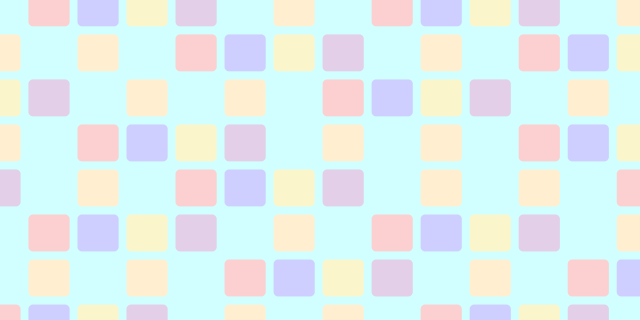
Give the GLSL for this pattern, as a Shadertoy shader.

```glsl
const vec3 BACKGROUND = vec3(0.82, 1.0, 1.0);
const vec3 ORANGE = vec3(1.0, 0.937, 0.816);

float roundedBox(vec2 p, vec2 halfSize, float radius) {
    vec2 q = abs(p) - halfSize + radius;
    return length(max(q, 0.0)) + min(max(q.x, q.y), 0.0) - radius;
}

// Each row cycles through a 7-tile run and a 9-tile run, shifted per row
vec3 tileColor(ivec2 cell) {
    int rowShift[8] = int[8](1, 4, 7, 11, 13, 1, 5, 9);
    vec3 runColors[4] = vec3[4](
        vec3(0.99, 0.814, 0.814),
        vec3(0.81, 0.81, 1.0),
        vec3(0.984, 0.961, 0.8),
        vec3(0.89, 0.81, 0.906));

    int tile = (cell.x - rowShift[cell.y & 7] + 32) & 15;
    if (tile >= 7) tile -= 7;

    if (tile < 4) return runColors[tile];
    return tile == 5 || tile == 7 ? ORANGE : BACKGROUND;
}

void mainImage(out vec4 fragColor, in vec2 fragCoord) {
    vec2 uv = fragCoord / iResolution.y;
    uv.y = 1.0 - uv.y;

    // Grid of cells, rows counted from the top
    vec2 pitch = vec2(0.1532, 0.1407);
    vec2 grid = (uv - vec2(0.0, 0.0245)) / pitch;
    vec2 cell = floor(grid + 0.5);
    vec2 local = (grid - cell) * pitch;

    // Rounded tile with a one-pixel soft edge
    float dist = roundedBox(local, vec2(0.0643, 0.0577), 0.0143);
    float coverage = clamp(0.5 - dist * iResolution.y, 0.0, 1.0);

    fragColor = vec4(mix(BACKGROUND, tileColor(ivec2(cell)), coverage), 1.0);
}
```
